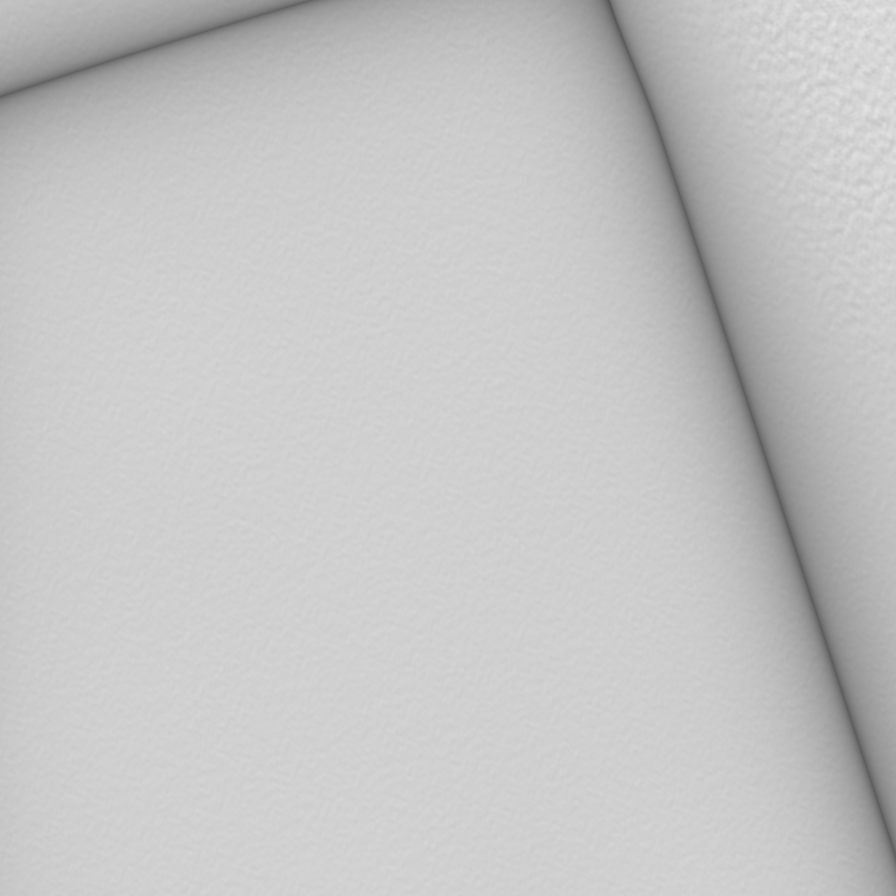
Reproduce this texture procedurally as a WebGL 2 fragment shader.

```glsl
#version 300 es
precision highp float;
// Pale grey leather: three padded panels meeting at two dark creases.
// Each crease is a signed distance with exponential shadow falloff;
// the grain is value noise lit as a relief, coarser on the right panel.

uniform vec2 u_resolution;
out vec4 fragColor;

const float LEATHER_GREY = 0.815;

// Integer hash of a lattice cell, giving 0..1
float hash(vec2 cell) {
    uvec2 q = uvec2(ivec2(cell) + 4096);
    uint h = q.x * 1597334677u ^ q.y * 3812015801u;
    h = (h ^ (h >> 15)) * 2246822519u;
    h ^= h >> 13;
    return float(h & 65535u) / 65535.0;
}

float valueNoise(vec2 p) {
    vec2 cell = floor(p);
    vec2 f = fract(p);
    f = f * f * (3.0 - 2.0 * f);
    float low = mix(hash(cell), hash(cell + vec2(1, 0)), f.x);
    float high = mix(hash(cell + vec2(0, 1)), hash(cell + vec2(1, 1)), f.x);
    return mix(low, high, f.y);
}

// Two octaves of pebbled height
float leatherHeight(vec2 p) {
    return 0.65 * valueNoise(p) + 0.35 * valueNoise(p * 1.9 + 17.3);
}

// Relief lit from the upper left, roughly -1..1
float grainRelief(vec2 uv, float frequency) {
    vec2 p = mat2(0.94, 0.34, -0.34, 0.94) * uv * frequency;
    vec2 toLight = vec2(-0.35, 0.45);
    return leatherHeight(p - toLight) - leatherHeight(p + toLight);
}

// Signed distance to the long crease, positive on the right panel
float rightCrease(vec2 uv) {
    float bend = 0.008 * smoothstep(0.85, 1.0, uv.y);
    return (uv.x - (1.014 - 0.326 * uv.y - bend)) * 0.951;
}

// Signed distance to the upper crease, positive on the top panel
float topCrease(vec2 uv) {
    return (uv.y - (0.892 + 0.33 * uv.x - 0.06 * uv.x * uv.x)) * 0.955;
}

// Broad rolled shadow plus a narrow dark core
float creaseShadow(float dist, float depth, float spread) {
    float d = abs(dist);
    return depth * exp(-d / spread) + 0.17 * exp(-d / 0.006);
}

void main() {
    vec2 uv = gl_FragCoord.xy / u_resolution;
    float right = rightCrease(uv);
    float top = topCrease(uv);
    float pixel = 1.0 / min(u_resolution.x, u_resolution.y);
    float onRight = smoothstep(-pixel, pixel, right);
    float onTop = smoothstep(-pixel, pixel, top);

    // Panel shading
    float mainTone = LEATHER_GREY - creaseShadow(right, 0.28, 0.050)
                   - creaseShadow(top, 0.24, 0.060);
    float topTone = LEATHER_GREY - creaseShadow(top, 0.27, 0.065);
    float rightTone = LEATHER_GREY + 0.035 * smoothstep(0.4, 1.0, uv.y)
                    - creaseShadow(right, 0.28, 0.075);

    // Soft dimming toward the left edge, and faint broad mottling
    mainTone -= 0.035 * exp(-uv.x / 0.05);
    mainTone += 0.008 * (valueNoise(uv * 5.0) - 0.5);
    float tone = mix(mix(mainTone, topTone, onTop), rightTone, onRight);

    // Fine grain, stronger toward the upper right
    float coarse = onRight * smoothstep(0.25, 0.95, uv.y)
                 * smoothstep(0.01, 0.20, right);
    float fineGrain = 0.024 * grainRelief(uv, 210.0);
    float coarseGrain = 0.085 * grainRelief(uv, 150.0);
    tone += mix(fineGrain, coarseGrain, coarse) * smoothstep(0.35, 0.75, tone);

    fragColor = vec4(vec3(tone), 1.0);
}
```
